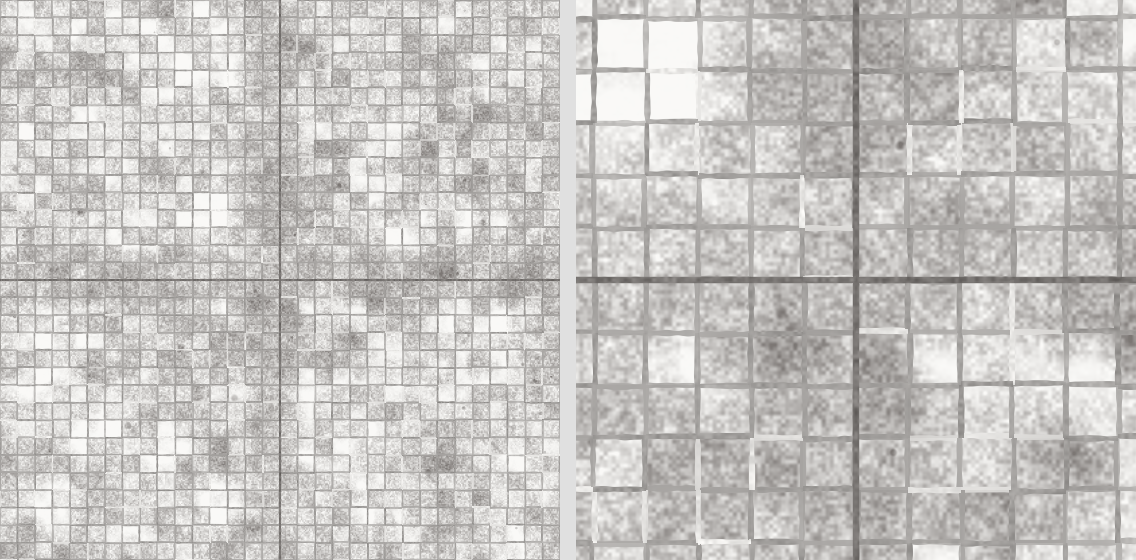
Left: the whole. Right: its middle third, enlarged.
This texture is drawn by a WebGL 1 fragment shader. Its source:

```glsl
precision highp float;
// Weathered white mosaic: four panels of small square tiles, stained along the cross seam.

uniform vec2 u_resolution;

const float TILES = 32.0;          // tiles across and down
const float GROUT_HALF = 0.052;    // half widths, in tiles
const float SEAM_HALF = 0.062;
const float EDGE_WOBBLE = 0.035;   // how far a joint strays from the grid
const float BASE_DIRT = 0.29;
const float TILE_CONTRAST = 0.50;
const float CLOUD_CONTRAST = 0.85;
const float GRAIN_CONTRAST = 0.95;
const float BAND_DIRT = 0.30;      // extra dirt beside the seams
const float RIGHT_DIRT = 0.06;     // right-hand panels are a little greyer
const float PIT_CHANCE = 0.10;
const float LIGHT_JOINTS = 0.14;   // share of joints that are pale
const vec3 CLEAN = vec3(0.98, 0.978, 0.97);
const vec3 DIRTY = vec3(0.60, 0.585, 0.575);
const vec3 GROUT = vec3(0.61, 0.60, 0.59);
const vec3 PALE_GROUT = vec3(0.92, 0.915, 0.905);
const vec3 SEAM = vec3(0.45, 0.435, 0.425);

float hash(vec2 p) {
  vec3 q = fract(p.xyx * 0.1031);
  q += dot(q, q.yzx + 33.33);
  return fract((q.x + q.y) * q.z);
}

float noise(vec2 p) {
  vec2 i = floor(p), f = fract(p);
  f = f * f * (3.0 - 2.0 * f);
  return mix(mix(hash(i), hash(i + vec2(1.0, 0.0)), f.x),
             mix(hash(i + vec2(0.0, 1.0)), hash(i + 1.0), f.x), f.y);
}

float clouds(vec2 p) {
  float sum = 0.0, amp = 0.5;
  for (int i = 0; i < 4; i++) {
    sum += amp * noise(p);
    p = p * 2.03 + 17.3;
    amp *= 0.5;
  }
  return sum / 0.9375;
}

// Scattered round pits: one candidate per cell, most of them dropped.
float pits(vec2 p) {
  float dark = 0.0;
  vec2 cell = floor(p);
  for (int y = -1; y <= 1; y++) {
    for (int x = -1; x <= 1; x++) {
      vec2 c = cell + vec2(float(x), float(y)) + 70.0;
      vec2 center = c - 70.0 + vec2(hash(c + 3.7), hash(c + 9.1));
      float radius = mix(0.05, 0.19, pow(hash(c + 21.4), 3.0));
      float spot = 1.0 - smoothstep(0.5 * radius, 1.3 * radius, length(p - center));
      dark = max(dark, spot * step(hash(c + 5.2), PIT_CHANCE));
    }
  }
  return dark;
}

float stripe(float dist, float halfWidth, float px) {
  return 1.0 - smoothstep(halfWidth - 0.6 * px, halfWidth + 0.6 * px, abs(dist));
}

// One joint family: x = coverage, y = paleness. Each tile side varies on its own.
vec2 joint(float across, float along, float seed, float px) {
  float k = floor(across + 0.5);
  vec2 id = vec2(k, floor(along)) + seed;
  float shift = (hash(id + 0.5) - 0.5) * 2.0 * EDGE_WOBBLE;
  float halfWidth = GROUT_HALF * mix(0.75, 1.25, noise(vec2(along * 5.0, k * 7.0) + seed));
  float strength = mix(0.55, 1.0, hash(id + 11.3));
  float pale = step(hash(id + 31.7), LIGHT_JOINTS);
  return vec2(stripe(across - k - shift, halfWidth, px) * strength, pale);
}

void main() {
  vec2 t = gl_FragCoord.xy / u_resolution * TILES;
  float px = TILES / min(u_resolution.x, u_resolution.y);
  vec2 tile = floor(t);
  vec2 fromSeam = t - 0.5 * TILES;

  // Fine speckle from two grain sizes
  float grain = 0.6 * noise(t * 13.0) + 0.4 * noise(t * 6.3 + 40.0) - 0.5;

  // Stained bands along the seams, fainter at the outer border
  vec2 ragged = fromSeam + 0.9 * (vec2(noise(t * 0.8), noise(t * 0.8 + 50.0)) - 0.5);
  float band = max(1.0 - smoothstep(0.7, 2.4, abs(ragged.x + 0.5)),
                   1.0 - smoothstep(0.8, 1.9, abs(ragged.y - 0.1)));
  vec2 border = 0.5 * TILES - abs(fromSeam);
  band = max(band, 0.4 * (1.0 - smoothstep(0.3, 1.4, min(border.x, border.y))));

  // Dirt level: tile shade, drifting clouds, bands, heavy blotches
  float dirt = BASE_DIRT + RIGHT_DIRT * step(0.0, fromSeam.x);
  dirt += TILE_CONTRAST * (hash(tile + 4.0) - 0.5) * (1.0 - 0.6 * band);
  dirt += CLOUD_CONTRAST * (clouds(t * 0.32 + 8.0) - 0.5) * (1.0 - 0.4 * band);
  dirt += 0.30 * (noise(t * 1.7 + 90.0) - 0.5);
  dirt += BAND_DIRT * band;
  dirt += 0.25 * smoothstep(0.72, 0.88, noise(t * 0.55 + 130.0));
  dirt = max(dirt, 0.0);
  dirt += grain * GRAIN_CONTRAST * smoothstep(-0.05, 0.4, dirt);
  dirt += 0.45 * pits(t * 0.9);
  vec3 color = mix(CLEAN, DIRTY, clamp(dirt, 0.0, 1.3));

  // Grout joints
  vec2 upright = joint(t.x, t.y, 100.0, px);
  vec2 level = joint(t.y, t.x, 200.0, px);
  vec2 grout = upright.x > level.x ? upright : level;
  vec3 groutColor = mix(GROUT, PALE_GROUT, grout.y) + 0.22 * grain;
  color = mix(color, groutColor, grout.x);

  // Cross seam between the panels
  float seam = max(stripe(fromSeam.x, SEAM_HALF, px), stripe(fromSeam.y, SEAM_HALF, px));
  color = mix(color, SEAM + 0.25 * grain, 0.9 * seam);

  gl_FragColor = vec4(clamp(color, 0.0, 1.0), 1.0);
}
```
